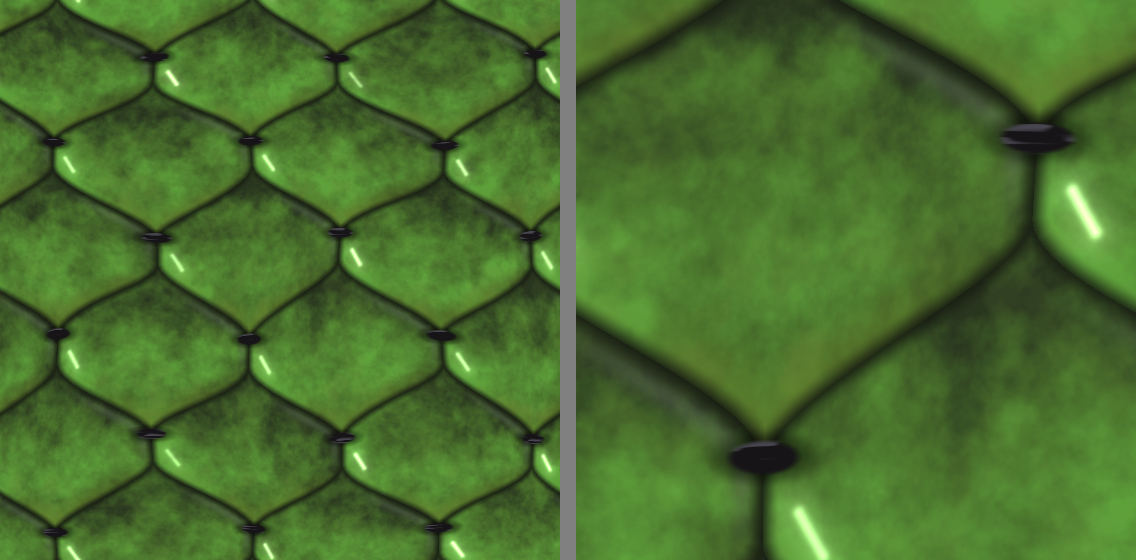
Left, the full canvas; right, a detail of the centre.
This texture is drawn by a Shadertoy shader. Its source:

```glsl
// Glossy green reptile scales: three by three ogee repeats in staggered half rows.
// A smoothstep profile splits the plane into scales; the distance to it drives
// rim shading, while fractal noise mottles the skin and a slow warp varies sizes.

const float TAU = 6.2831853;
const float REPEATS = 3.0;
const vec3 SHADOW = vec3(0.16, 0.21, 0.12);
const vec3 LEAF = vec3(0.28, 0.43, 0.165);
const vec3 LIME = vec3(0.37, 0.63, 0.23);
const vec3 OLIVE = vec3(0.36, 0.42, 0.14);
const vec3 MOSS = vec3(0.42, 0.56, 0.22);
const vec3 HAZE = vec3(0.38, 0.45, 0.35);
const vec3 SEAM = vec3(0.09, 0.11, 0.07);

float hash(vec2 p) {
    vec3 q = fract(vec3(p.xyx) * 0.1031);
    q += dot(q, q.yzx + 33.33);
    return fract((q.x + q.y) * q.z);
}

float noise(vec2 p) {
    vec2 i = floor(p), f = fract(p);
    f = f * f * (3.0 - 2.0 * f);
    return mix(mix(hash(i), hash(i + vec2(1, 0)), f.x),
               mix(hash(i + vec2(0, 1)), hash(i + vec2(1, 1)), f.x), f.y);
}

float fbm(vec2 p) {
    float sum = 0.0, amp = 0.5;
    for (int i = 0; i < 5; i++) {
        sum += amp * noise(p);
        p = mat2(1.6, 1.2, -1.2, 1.6) * p + 7.3;
        amp *= 0.55;
    }
    return sum;
}

float segmentDistance(vec2 p, vec2 a, vec2 b) {
    vec2 ab = b - a;
    return length(p - a - ab * clamp(dot(p - a, ab) / dot(ab, ab), 0.0, 1.0));
}

// Half width of a scale at height t below its widest line
float halfWidth(float t) {
    float s = smoothstep(0.01, 0.39, t < 0.0 ? t + 0.5 : t);
    return 0.5 * (t < 0.0 ? s : 1.0 - s);
}

// Distance from a point inside a scale to its outline
float edgeDistance(vec2 q) {
    const int STEPS = 28;
    float d = 1.0;
    vec2 a = vec2(0.0, -0.5);
    for (int i = 1; i <= STEPS; i++) {
        float t = mix(-0.5, 0.4, float(i) / float(STEPS));
        vec2 b = vec2(halfWidth(t), t);
        d = min(d, segmentDistance(vec2(abs(q.x), q.y), a, b));
        a = b;
    }
    return min(d, max(0.37 - q.y, 0.0));
}

// Periodic drift that makes neighbouring scales differ in size
vec2 warp(vec2 p) {
    vec2 a = p * TAU / REPEATS;
    vec2 drift = vec2(0.016 - 0.018 * sin(a.x) - 0.03 * sin(2.0 * a.x),
                      0.016 + 0.043 * cos(a.y - 0.853 * TAU));
    drift += 0.016 * vec2(sin(a.x + 2.0 * a.y), sin(2.0 * a.x - a.y));
    return p - drift;
}

float columnOf(vec2 p, float row) {
    return floor(p.x - 0.5 * mod(row, 2.0) + 0.5);
}

vec2 toLocal(vec2 p, float row) {
    return p - vec2(columnOf(p, row) + 0.5 * mod(row, 2.0), 0.5 * row);
}

vec3 scaleColor(vec2 q, vec2 id) {
    float d = edgeDistance(q), seed = hash(id + 17.0);
    vec2 skin = q + id * 3.7;
    float mottle = fbm(skin * 7.0), grain = fbm(skin * 24.0 + 40.0);
    float rim = 1.0 - smoothstep(0.0, 0.13, d);
    float below = smoothstep(-0.05, 0.25, q.y);

    // Shadowed crown, bright belly, lit left flank and dim right flank
    float light = mix(0.1, 0.74, smoothstep(-0.46, 0.14, q.y + 0.12 * (mottle - 0.5)));
    light += 0.75 * (mottle - 0.5) + 0.4 * (grain - 0.5) + 0.14 * (seed - 0.5);
    light += 0.3 * rim * (1.0 - smoothstep(-0.4, -0.1, q.x)) * smoothstep(-0.25, 0.0, q.y);
    light -= 0.4 * rim * smoothstep(0.0, 0.4, q.x);
    light = clamp(light, 0.0, 1.0);
    vec3 color = mix(SHADOW, LEAF, min(2.0 * light, 1.0));
    color = mix(color, LIME, max(2.0 * light - 1.0, 0.0));

    // Mossy patches, brownish lower rim and pale upper right bevel
    color = mix(color, MOSS, 0.4 * smoothstep(0.52, 0.75, fbm(skin * 9.0 + 80.0)) * (0.3 + 0.7 * below));
    color = mix(color, OLIVE, 0.55 * rim * below * smoothstep(-0.4, 0.0, q.x));
    float bevel = exp(-pow((d - 0.04) / 0.02, 2.0));
    color = mix(color, HAZE, 0.4 * bevel * smoothstep(0.05, 0.3, q.x) * (1.0 - smoothstep(-0.1, 0.05, q.y)));

    // Dark outline, then the wet glint near the left tip
    color = mix(SEAM, color, smoothstep(-0.012, 0.035, d));
    float glint = segmentDistance(q, vec2(-0.43, -0.035), vec2(-0.385, 0.035));
    float shine = 0.75 * exp(-pow(glint / 0.011, 2.0)) + 0.2 * exp(-pow(glint / 0.04, 2.0));
    return color + vec3(0.75, 0.85, 0.7) * shine * mix(0.5, 1.0, seed);
}

void mainImage(out vec4 fragColor, in vec2 fragCoord) {
    vec2 uv = fragCoord / iResolution.xy;
    vec2 p = warp(vec2(uv.x, 1.0 - uv.y) * REPEATS) - vec2(0.32, 0.41);

    // The upper row owns the point inside its profile, else the next row does
    float row = floor(p.y * 2.0);
    vec2 upper = toLocal(p, row);
    float owner = abs(upper.x) < halfWidth(upper.y) ? row : row + 1.0;
    vec3 color = scaleColor(toLocal(p, owner), vec2(columnOf(p, owner), owner) + 10.0);

    // Dark fibrous gap beneath each scale
    float gap = length((upper - vec2(0.0, 0.375)) / vec2(0.068, 0.027));
    float fiber = smoothstep(0.55, 0.85, noise(upper * vec2(14.0, 130.0) + row * 5.0));
    color *= mix(0.55, 1.0, smoothstep(0.9, 2.0, gap));
    vec3 gapColor = mix(vec3(0.09, 0.08, 0.09), vec3(0.28, 0.27, 0.31), fiber);
    color = mix(gapColor, color, smoothstep(0.8, 1.15, gap));
    fragColor = vec4(color, 1.0);
}
```
